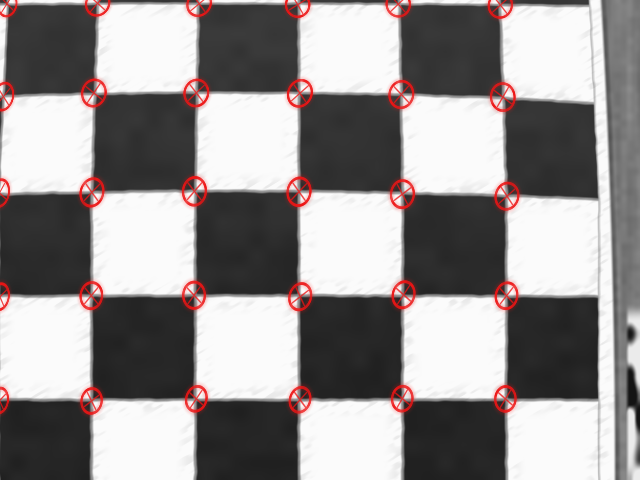
Give the GLSL for this pattern, as a WebGL 1 fragment shader.

```glsl
precision highp float;
// A warped checkerboard with a red crossed ring on every inner corner and a
// grey strip past its right edge. The screen is bent into grid coordinates,
// then checks, markers, strip and grain are built from distances and noise.

uniform vec2 u_resolution;

// Lengths are in canvas heights.
const vec2  ORIGIN       = vec2(0.623, 0.167);   // grid corner (0, 0)
const vec2  PITCH        = vec2(0.216, 0.217);   // size of one check
const float LAST_COLUMN  = 3.0;                  // right end of the checks
const float TOP_SQUEEZE  = 0.06;                 // rows shorten near the top
const float TOP_NARROW   = 0.017;                // columns narrow near the top
const float SIDE_SQUEEZE = 0.13;                 // outer columns shrink
const float EDGE_SOFT    = 0.026;                // check blur, in checks
const vec2  RING_RADIUS  = vec2(0.0212, 0.0258);
const float RING_GROWTH  = 0.06;                 // larger rings higher up
const float RING_HALF    = 0.0030;               // half stroke widths
const float CROSS_HALF   = 0.0014;
const float RING_JITTER  = 0.003;
const float STRIP_X      = 1.281;
const float STRIP_BEND   = 0.029;
const vec3  RED          = vec3(0.93, 0.08, 0.08);
const float WHITE        = 0.983;
const float DARK_LOW     = 0.14;
const float DARK_HIGH    = 0.215;
const float STRIP_GREY   = 0.48;

float hash(vec2 p) {
  vec3 q = fract(vec3(p.xyx) * 0.1031);
  q += dot(q, q.yzx + 33.33);
  return fract((q.x + q.y) * q.z);
}

float noise(vec2 p) {
  vec2 i = floor(p), f = fract(p);
  f = f * f * (3.0 - 2.0 * f);
  float low = mix(hash(i), hash(i + vec2(1.0, 0.0)), f.x);
  float high = mix(hash(i + vec2(0.0, 1.0)), hash(i + 1.0), f.x);
  return mix(low, high, f.y);
}

// Lens bend: canvas position to grid coordinates.
vec2 gridFromCanvas(vec2 p) {
  vec2 g = (p - ORIGIN) / PITCH;
  float top = max(g.y - 2.0, 0.0);
  g.x /= 1.0 - TOP_NARROW * top;
  float side = max(abs(g.x) - 2.0, 0.0);
  g.x += sign(g.x) * SIDE_SQUEEZE * side * side;
  float bend = g.y - 2.6;
  g.y += TOP_SQUEEZE * top * top;
  g.y += (0.009 * g.x + 0.013) * g.x * exp(-bend * bend);
  return g;
}

// Soft square wave: +1 on even cells, -1 on odd cells.
vec2 softSquare(vec2 g, float soft) {
  vec2 side = 1.0 - 2.0 * mod(floor(g), 2.0);
  vec2 gap = 0.5 - abs(fract(g) - 0.5);
  return side * smoothstep(0.0, soft, gap);
}

float stroke(float d, float halfWidth, float soft) {
  return 1.0 - smoothstep(halfWidth - soft, halfWidth + soft, abs(d));
}

// Strength of the red ring, its cross and its faint bleed.
float marker(vec2 g, float soft) {
  vec2 id = floor(g + 0.5);
  vec2 jitter = vec2(hash(id + 17.3), hash(id + 41.7)) - 0.5;
  vec2 d = (g - id) * PITCH - jitter * 2.0 * RING_JITTER;
  d.x -= d.y * (0.06 + 0.12 * jitter.x);
  vec2 radius = RING_RADIUS * (1.0 + RING_GROWTH * min(id.y, 3.0));
  vec2 e = d / radius;
  float r = length(e);
  float ringGap = (r - 1.0) * 0.5 * (radius.x + radius.y);
  float wear = 0.78 + 0.22 * noise(e * 3.0 + id * 9.0 + 60.0);
  float ring = stroke(ringGap, RING_HALF, soft) * wear;

  float turn = 0.785 + 0.5 * jitter.y;
  vec2 axis = vec2(cos(turn), sin(turn));
  float arm = min(abs(dot(e, axis)), abs(dot(e, vec2(-axis.y, axis.x))));
  float inside = 1.0 - smoothstep(0.9, 1.05, r);
  float cross = stroke(arm * radius.x, CROSS_HALF, soft) * inside * 0.8;

  float bleed = 0.22 * (1.0 - smoothstep(0.0, 0.012, abs(ringGap)));
  return max(max(ring, cross), bleed) * step(id.x, LAST_COLUMN - 0.5);
}

// Grey strip with upright streaks and rough patches low down.
float stripTone(vec2 p, float t) {
  float tone = STRIP_GREY + 0.10 * (noise(p * vec2(90.0, 5.0)) - 0.5);
  tone += 0.05 * (noise(p * 70.0) - 0.5);
  tone -= 0.13 * (1.0 - smoothstep(0.0, 0.009, abs(t - 0.005)));
  float rough = smoothstep(1.302, 1.312, p.x) * (1.0 - smoothstep(0.33, 0.37, p.y));
  float patches = smoothstep(0.3, 0.7, noise(p * vec2(48.0, 23.0) + 5.0));
  return mix(tone, mix(0.08, 0.92, patches), rough);
}

void main() {
  vec2 p = gl_FragCoord.xy / u_resolution.y;
  float pixel = 1.0 / u_resolution.y;
  vec2 g = gridFromCanvas(p);

  // Checks with slightly ragged, blurred borders.
  vec2 ragged = g + 0.012 * (vec2(noise(p * 55.0), noise(p * 55.0 + 31.0)) - 0.5);
  vec2 wave = softSquare(ragged, max(EDGE_SOFT, 5.0 * pixel));
  float ink = 0.5 + 0.5 * wave.x * wave.y;
  ink *= 1.0 - smoothstep(-EDGE_SOFT, EDGE_SOFT, ragged.x - LAST_COLUMN);

  // Mottled dark checks; faint slanted scratches near white borders.
  float dark = mix(DARK_LOW, DARK_HIGH, smoothstep(0.1, 1.0, p.y));
  dark += 0.035 * (noise(p * 28.0) - 0.5);
  vec2 gap = 0.5 - abs(fract(g) - 0.5);
  float nearEdge = 1.0 - smoothstep(0.03, 0.2, min(gap.x, gap.y));
  vec2 slant = vec2(p.x + p.y, p.y - 0.6 * p.x) * vec2(35.0, 130.0);
  float light = WHITE - 0.07 * nearEdge * smoothstep(0.45, 0.9, noise(slant));
  float tone = mix(light, dark, ink);

  // Strip beyond the board, then the markers on top.
  float t = p.x - STRIP_X + STRIP_BEND * p.y * p.y;
  tone = mix(tone, stripTone(p, t), smoothstep(-0.004, 0.004, t));
  vec3 color = mix(vec3(tone), RED, marker(g, max(0.0014, 0.7 * pixel)));
  gl_FragColor = vec4(color, 1.0);
}
```
